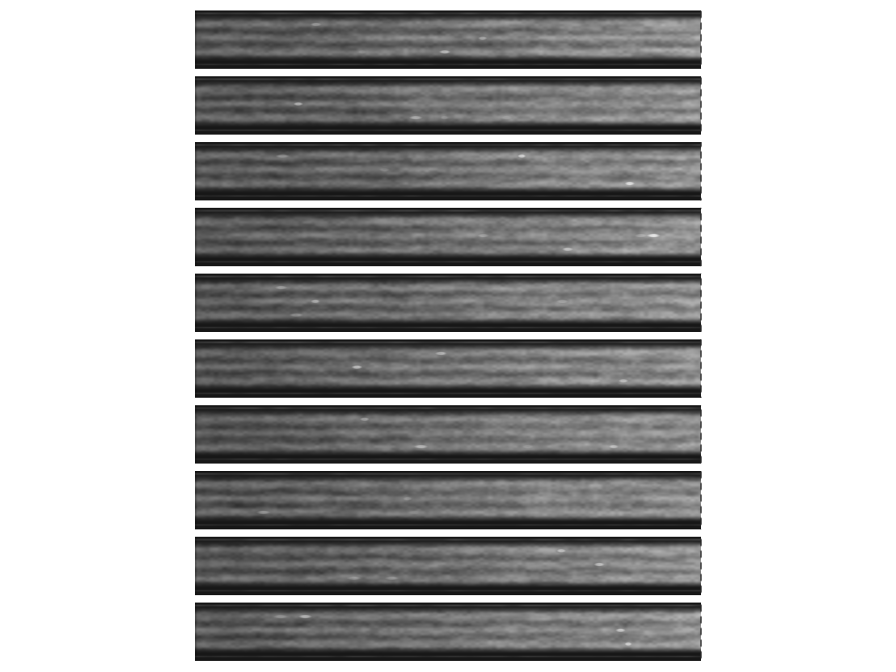
A Shadertoy shader for this pattern:

```glsl
// Ten dark brushed-metal slats stacked on white, each with three soft ridges and black lips.
// One slat profile repeats down the canvas; stretched value noise adds grain that differs
// per slat, and a loop scatters small pale flecks along the ridges.

float hash(vec2 p) {
    vec3 q = fract(p.xyx * vec3(0.1031, 0.1030, 0.0973));
    q += dot(q, q.yzx + 33.33);
    return fract((q.x + q.y) * q.z);
}

float noise(vec2 p) {
    vec2 cell = floor(p), f = fract(p);
    f = f * f * (3.0 - 2.0 * f);
    return mix(mix(hash(cell), hash(cell + vec2(1, 0)), f.x),
               mix(hash(cell + vec2(0, 1)), hash(cell + vec2(1, 1)), f.x), f.y);
}

// Soft band of half-width w centred on c
float band(float x, float c, float w, float blur) {
    return 1.0 - smoothstep(w - blur, w + blur, abs(x - c));
}

// Brushed grain: long streaks, short smears and fine mottling, centred on zero
float grain(vec2 uv, float row) {
    vec2 seed = vec2(row * 17.0, row * 31.0);
    float streaks = noise(uv * vec2(13, 15) + seed) - 0.5;
    float smears = noise(uv * vec2(48, 13) + seed + 70.0) - 0.5;
    float mottle = noise(uv * vec2(120, 24) + seed + 140.0) - 0.5;
    return 0.09 * streaks + 0.10 * smears + 0.07 * mottle;
}

// Pale elongated marks; d is measured in canvas heights
float flecks(vec2 uv, vec2 size, float row) {
    float sum = 0.0;
    for (int i = 0; i < 4; i++) {
        vec2 id = vec2(row + 5.0, float(i) * 9.0 + 3.0);
        float ridge = floor(hash(id + 20.0) * 3.0);
        vec2 centre = vec2(0.12 + 0.82 * hash(id), 0.24 + 0.235 * ridge);
        vec2 d = (uv - centre) * size;
        float halfLength = mix(0.005, 0.010, hash(id + 40.0));
        float r = length(d / vec2(halfLength, 0.0028));
        sum += (1.0 - smoothstep(0.4, 1.2, r)) * mix(0.05, 0.26, hash(id + 60.0));
    }
    return sum;
}

// Grey level of one slat; uv runs left to right and top to bottom
float slatTone(vec2 uv, vec2 size, float row, float px) {
    float blur = 0.6 * px / size.y;
    float wave = 0.025 * (noise(vec2(uv.x * 22.0, row * 7.0 + uv.y * 3.0)) - 0.5);

    // Ridged body, lighter towards the right
    float body = mix(0.34, 0.53, smoothstep(0.0, 1.0, uv.x));
    body += 0.03 * smoothstep(0.86, 1.0, uv.x);
    body += mix(0.075, 0.055, uv.x) * cos(6.2832 * (uv.y + wave - 0.24) / 0.235);
    body += grain(uv, row) * mix(0.75, 1.15, uv.x) + flecks(uv, size, row);

    // Rounded falloff into the dark lips
    float face = smoothstep(0.05, 0.20, uv.y) * (1.0 - smoothstep(0.75, 0.88, uv.y));
    float tone = mix(0.09, body, face);

    // Thin highlights along the upper and lower lips
    float wear = 0.7 + 0.6 * noise(vec2(uv.x * 35.0, row * 11.0));
    tone += 0.14 * wear * band(uv.y, 0.05, 0.014, 0.010 + blur);
    tone += 0.10 * wear * band(uv.y, 0.925, 0.010, 0.010 + blur);

    // Black outline above and below, soft shade at the left end
    float rim = min(uv.y, 1.0 - uv.y) * size.y;
    tone = mix(0.06, tone, smoothstep(0.0008, 0.0026, rim));
    return tone * mix(0.72, 1.0, smoothstep(0.0, 0.006, uv.x));
}

void mainImage(out vec4 fragColor, in vec2 fragCoord) {
    float px = 1.0 / iResolution.y;
    vec2 p = vec2(fragCoord.x - 0.5 * iResolution.x, iResolution.y - fragCoord.y) * px;

    // Slat grid: ten rows, measured from the top
    vec2 size = vec2(0.753, 0.0868);
    float pitch = 0.0979;
    float y = p.y - 0.0156;
    float row = clamp(floor((y + 0.5 * (pitch - size.y)) / pitch), 0.0, 9.0);
    vec2 local = vec2(p.x + 0.5 * size.x, y - row * pitch);
    vec2 uv = local / size;

    // Smooth rectangular coverage
    vec2 inset = min(local, size - local);
    vec2 cover = clamp(inset / px + 0.5, 0.0, 1.0);
    float tone = slatTone(clamp(uv, 0.0, 1.0), size, row, px);
    float shade = mix(1.0, tone, cover.x * cover.y);

    // Broken dark line on the right end
    float dash = band(fract(uv.y * 5.0 + hash(vec2(row, 8.0))), 0.5, 0.3, 0.1);
    float edge = band(local.x, size.x, 0.0009, 0.5 * px);
    shade = mix(shade, 0.15, dash * edge * cover.y);

    fragColor = vec4(vec3(shade), 1.0);
}
```
